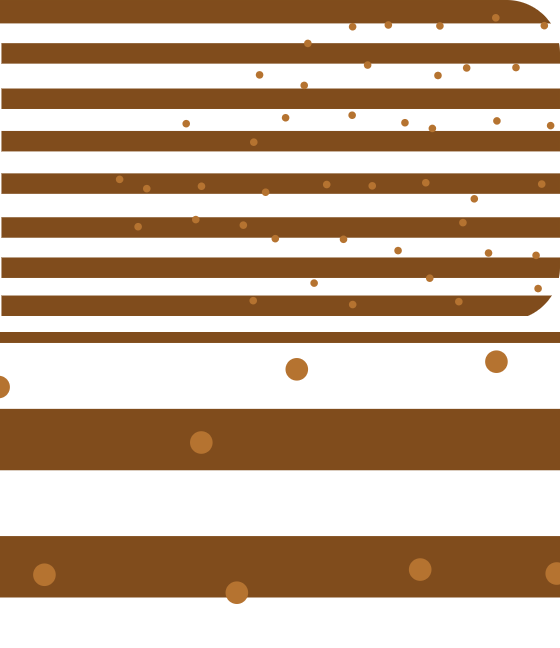
Top: the whole. Bottom: its middle third, enlarged.
Give the GLSL for this pattern, as a WebGL 2 fragment shader.

```glsl
#version 300 es
precision highp float;
// Eight brown bars on white, rounded at the right corners, with scattered caramel dots.

uniform vec2 u_resolution;
out vec4 outColor;

vec2 hash22(vec2 p) {
    vec3 q = fract(vec3(p.xyx) * vec3(0.1031, 0.1030, 0.0973));
    q += dot(q, q.yzx + 33.33);
    return fract((q.xx + q.yz) * q.zy);
}

float boxDistance(vec2 p, vec2 halfSize) {
    vec2 q = abs(p) - halfSize;
    return length(max(q, 0.0)) + min(max(q.x, q.y), 0.0);
}

// Bars at slightly uneven heights; the top one runs to the left and top edges.
float barsDistance(vec2 p, float width) {
    float centers[8] = float[8](0.0, 0.169, 0.3125, 0.4468, 0.581, 0.7199, 0.8472, 0.9676);
    float d = 1.0;
    for (int i = 0; i < 8; i++) {
        float halfHeight = i == 0 ? 0.0741 : 0.0324;
        float left = i == 0 ? -0.1 : 0.0046;
        d = min(d, max(abs(p.y - centers[i]) - halfHeight, left - p.x));
    }
    // Outer panel with rounded right corners
    float panel = boxDistance(p - vec2(0.0, 0.507), vec2(width - 0.169, 0.338)) - 0.169;
    return max(d, panel);
}

// Jittered, staggered dots that thin to a wedge pointing left.
float dotsDistance(vec2 p) {
    float d = 1.0;
    for (int j = -1; j <= 1; j++) {
        float row = floor(p.y * 6.0) + float(j);
        float stagger = 0.5 * mod(row, 2.0);
        for (int i = -1; i <= 1; i++) {
            float column = floor(p.x * 6.0 - stagger) + float(i);
            vec2 jitter = 0.7 * (hash22(vec2(column, row) + 17.0) - 0.5);
            vec2 center = (vec2(column + stagger, row) + 0.5 + jitter) / 6.0;
            float wedge = min(0.77, 0.14 + 1.85 * abs(center.y - 0.63));
            if (center.x > wedge) d = min(d, length(p - center) - 0.0119);
        }
    }
    return d;
}

void main() {
    // Canvas height is one unit, measured downward from the top
    float pixel = 1.0 / u_resolution.y;
    vec2 p = gl_FragCoord.xy * pixel;
    p.y = 1.0 - p.y;

    float bars = clamp(0.5 - barsDistance(p, u_resolution.x * pixel) / pixel, 0.0, 1.0);
    float dots = clamp(0.5 - dotsDistance(p) / pixel, 0.0, 1.0);

    vec3 color = mix(vec3(1.0), vec3(0.50, 0.30, 0.11), bars);
    color = mix(color, vec3(0.71, 0.45, 0.19), dots);
    outColor = vec4(color, 1.0);
}
```
